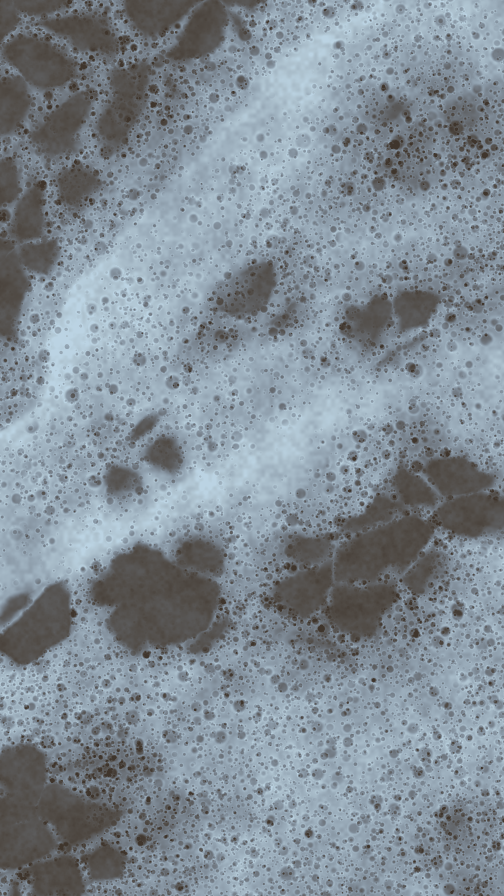
Give the GLSL for this texture, as a Shadertoy shader.

```glsl
vec2 hash2(vec2 p) {
    vec3 q = fract(p.xyx * vec3(0.1031, 0.1030, 0.0973));
    q += dot(q, q.yzx + 33.33);
    return fract((q.xx + q.yz) * q.zy);
}

float noise(vec2 p) {
    vec2 i = floor(p), f = fract(p);
    f = f * f * (3.0 - 2.0 * f);
    return mix(mix(hash2(i).x, hash2(i + vec2(1, 0)).x, f.x),
               mix(hash2(i + vec2(0, 1)).x, hash2(i + 1.0).x, f.x), f.y);
}

mat2 rotation(float a) {
    return mat2(cos(a), sin(a), -sin(a), cos(a));
}

float fbm(vec2 p) {
    float sum = 0.0, amp = 0.5;
    for (int i = 0; i < 5; i++) {
        sum += amp * noise(p);
        p = rotation(0.6) * p * 2.03 + 7.1;
        amp *= 0.5;
    }
    return sum / 0.97;
}

// Gap between the two nearest cell centres: zero along the foam strands
float cellGap(vec2 p) {
    vec2 i = floor(p), f = fract(p);
    float near = 9.0, next = 9.0;
    for (int y = -1; y <= 1; y++)
    for (int x = -1; x <= 1; x++) {
        vec2 o = vec2(x, y);
        float d = length(o + 0.1 + 0.8 * hash2(i + o) - f);
        next = min(next, max(near, d));
        near = min(near, d);
    }
    return next - near;
}

// Broad zones where the foam is worn thin: centre, radius, strength
float thinness(vec2 p) {
    vec4 zones[10] = vec4[10](
        vec4(0.70, 0.62, 0.20, 1.0), vec4(0.88, 0.80, 0.15, 0.9),
        vec4(0.34, 0.60, 0.15, 1.0), vec4(0.07, 0.57, 0.12, 0.95),
        vec4(0.12, 0.12, 0.24, 0.95), vec4(0.92, 0.09, 0.13, 0.65),
        vec4(0.86, 1.50, 0.17, 0.72), vec4(0.84, 1.13, 0.19, 0.67),
        vec4(0.50, 1.18, 0.14, 0.72), vec4(0.28, 0.85, 0.14, 0.65));
    float thin = 0.0;
    for (int i = 0; i < 10; i++) {
        vec2 q = rotation(-0.45) * (p - zones[i].xy) * vec2(0.9, 1.1);
        thin = max(thin, zones[i].w * smoothstep(1.4, 0.4, length(q) / zones[i].z));
    }
    return thin;
}

// Bubbles of several sizes: dark films with pale rims
float bubbles(vec2 p, float density) {
    float shade = 0.0, freq = 24.0;
    for (int i = 0; i < 5; i++) {
        vec2 q = rotation(0.5 + float(i)) * p * freq + float(i) * 17.3;
        vec2 id = floor(q), h = hash2(id), k = hash2(id + 51.7);
        float r = mix(0.12, 0.36, h.x * h.x);
        float d = length(fract(q) - 0.5 - (k - 0.5) * (0.9 - 2.0 * r));
        float soft = max(0.09, 0.7 * freq / iResolution.x);
        float present = smoothstep(0.0, 0.15, density - h.y);
        float film = smoothstep(r + soft, r - soft, d);
        float rim = smoothstep(soft * 1.6, 0.0, abs(d - r - soft));
        shade += present * (rim * 0.035 - film * (0.09 + 0.11 * k.x));
        freq *= 1.42;
    }
    return shade;
}

void mainImage(out vec4 fragColor, in vec2 fragCoord) {
    vec2 p = fragCoord / iResolution.x;
    vec2 warp = vec2(fbm(p * 5.0), fbm(p * 5.0 + 31.0)) - 0.5;
    vec2 w = p + 0.13 * warp;
    vec2 flow = rotation(-0.6) * w * vec2(0.85, 1.1);
    float broad = fbm(w * 4.0 + 9.0);
    float detail = fbm(p * 19.0 + 3.0);

    // Diagonal wave front and a softer ridge below it
    float front = w.y - (0.95 + 1.5 * w.x - 0.5 * w.x * w.x);
    float crest = smoothstep(0.03, -0.02, front) * exp(min(front, 0.0) * 4.5);
    float ridge = exp(-pow((w.y - 0.6 - 0.5 * w.x) / 0.07, 2.0));

    // Sand shows through rounded openings laced with foam
    float thin = max(thinness(w), 0.86 * smoothstep(0.02, 0.25, front));
    float gap = cellGap(flow * 8.0 + 2.0);
    float depth = thin + 0.8 * (broad - 0.5) + 0.35 * (detail - 0.5)
                + 0.8 * min(gap, 0.4) - 0.76 - 0.25 * ridge;
    float sand = smoothstep(0.08, 0.34, depth);
    float sheer = smoothstep(-0.4, 0.2, depth);

    // Foam body, streaks and bubbles
    float streaks = fbm(rotation(-0.75) * w * vec2(5.0, 16.0));
    float foam = 0.63 + 0.22 * (broad - 0.5) + 0.16 * (detail - 0.5)
               + 0.14 * (streaks - 0.5) + 0.14 * crest + 0.10 * ridge - 0.13 * sheer;
    foam += 0.09 * (noise(p * 115.0) - 0.5);
    float density = 0.55 + 0.7 * (fbm(p * 7.0 + 60.0) - 0.5)
                  + 0.15 * sheer - 0.45 * crest - 0.35 * ridge;
    foam += bubbles(p + 0.01 * warp, density);

    float bed = 0.30 + 0.12 * (detail - 0.5) + 0.04 * (noise(p * 130.0) - 0.5);
    float level = clamp((mix(foam, bed, sand * 0.95) - 0.30) / 0.46, -0.2, 1.15);

    // Brown sand through blue grey to pale foam
    vec3 color = mix(vec3(0.32, 0.30, 0.28), vec3(0.68, 0.76, 0.81), level);
    color += vec3(-0.06, 0.0, 0.12) * max(level * (1.0 - level), 0.0);
    fragColor = vec4(color, 1.0);
}
```
